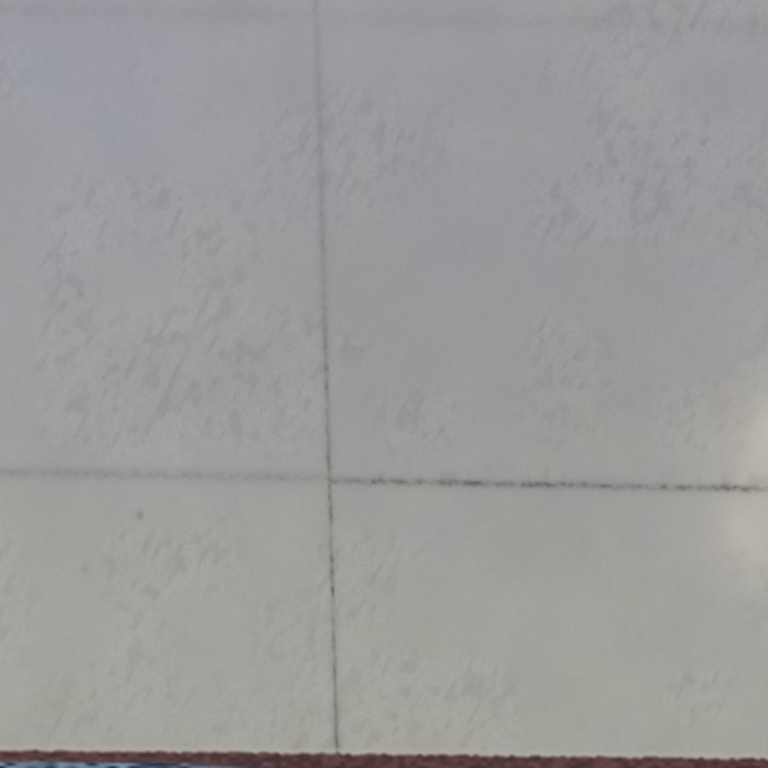
A Shadertoy shader for this texture:

```glsl
#define TILE_PITCH vec2(0.64, 0.602)
#define TILE_ORIGIN vec2(0.4395, 0.3855)
#define JOINT_LEAN vec2(0.028, 0.020)
#define JOINT_WIDTH 0.0032
#define MOTTLE 0.018
#define GRAIN 0.026
#define COOL_GREY vec3(0.614, 0.611, 0.628)
#define WARM_GREY vec3(0.634, 0.636, 0.612)
#define JOINT_COLOR vec3(0.38, 0.375, 0.37)
#define GLOW_COLOR vec3(0.77, 0.74, 0.69)
#define EDGE_BROWN vec3(0.33, 0.23, 0.23)

float hash(vec2 p) {
    vec3 q = fract(vec3(p.xyx) * 0.1031);
    q += dot(q, q.yzx + 33.33);
    return fract((q.x + q.y) * q.z);
}

float noise(vec2 p) {
    vec2 cell = floor(p), f = fract(p);
    f = f * f * (3.0 - 2.0 * f);
    return mix(mix(hash(cell), hash(cell + vec2(1, 0)), f.x),
               mix(hash(cell + vec2(0, 1)), hash(cell + vec2(1, 1)), f.x), f.y);
}

float fbm(vec2 p) {
    float sum = 0.0, amplitude = 0.5;
    for (int i = 0; i < 4; i++) {
        sum += amplitude * noise(p);
        p = p * 2.03 + 17.0;
        amplitude *= 0.5;
    }
    return sum;
}

float spot(vec2 p, vec2 center, vec2 radius) {
    vec2 d = (p - center) / radius;
    return exp(-dot(d, d));
}

float line(float d, float width) {
    return exp(-d * d / (width * width));
}

// Broad light, soft stains, patchy slanted scuffs and fine grain of the wall
vec3 wallColor(vec2 uv) {
    vec3 color = mix(WARM_GREY, COOL_GREY, smoothstep(0.05, 0.85, uv.y));
    color -= 0.024 * spot(uv, vec2(0.68, 0.58), vec2(0.40, 0.30));
    color += vec3(-0.006, 0.0, 0.020) * spot(uv, vec2(0.1, 0.92), vec2(0.16));
    color += MOTTLE * 1.8 * (fbm(uv * vec2(13.0, 10.0)) - 0.47);
    float patches = smoothstep(0.35, 0.75, noise(uv * 11.0 + 31.0));
    vec2 slanted = vec2(uv.x - 0.5 * uv.y, uv.y + 0.4 * uv.x);
    color -= MOTTLE * 1.6 * patches * (smoothstep(0.45, 0.95, noise(slanted * vec2(110.0, 55.0))) - 0.2);
    color += 0.011 * (vec3(noise(uv * 21.0), noise(uv * 19.0 + 40.0), noise(uv * 17.0 + 80.0)) - 0.5);
    float grain = noise(uv * vec2(330.0, 250.0)) + 0.5 * noise(uv * vec2(170.0, 120.0)) - 0.75;
    return color + GRAIN * mix(0.45, 0.85, patches) * grain;
}

// Sparse smudges, one candidate per cell, mostly left of the upright joint
float flecks(vec2 uv) {
    vec2 p = uv * 14.0, cell = floor(p);
    vec2 center = 0.3 + 0.4 * vec2(hash(cell + 3.0), hash(cell + 9.0));
    float present = step(0.90, hash(cell + 21.0)) * spot(uv, vec2(0.25, 0.45), vec2(0.28, 0.25));
    return present * spot(fract(p), center, vec2(0.07, 0.09)) * (0.6 + 0.8 * noise(uv * 160.0));
}

// Joints of the leaning tile grid, blurred and broken by wear
float joints(vec2 uv) {
    vec2 skewed = uv + JOINT_LEAN * uv.yx - TILE_ORIGIN;
    float right = smoothstep(-0.002, 0.002, skewed.x);
    skewed.y += 0.0025 * right;
    skewed += 0.0012 * (vec2(noise(uv.yy * 40.0), noise(uv.xx * 50.0)) - 0.5);
    vec2 index = floor(skewed / TILE_PITCH + 0.5);
    vec2 d = skewed - index * TILE_PITCH;
    float grit = smoothstep(0.2, 0.8, noise(uv * 125.0));
    float wear = smoothstep(0.2, 0.8, noise(uv * 30.0 + 7.0));
    float fray = 0.65 + 0.7 * noise(uv * 210.0);

    float lower = 1.0 - smoothstep(0.2, 0.9, uv.y);
    float upright = line(d.x, JOINT_WIDTH * mix(1.3, 0.85, lower));
    upright *= mix(0.08, 0.46, lower) * (0.3 + 0.45 * grit + 0.45 * wear);
    upright += 0.10 * line(d.x, JOINT_WIDTH * 2.2);

    float faded = step(0.5, index.y);
    float strength = mix(mix(0.12, 0.46, right), 0.03, faded);
    float width = JOINT_WIDTH * mix(mix(1.6, 1.35, right), 2.6, faded);
    float level = line(d.y, width) * strength * (0.25 + 0.65 * grit + 0.35 * wear);
    level += 0.12 * line(d.y, width * 2.1) * (1.0 - 0.6 * faded);
    // Dirt drawn upwards from the right joint
    float smear = smoothstep(0.5, 0.9, noise(uv * vec2(90.0, 45.0)));
    level += 0.10 * right * (1.0 - faded) * smear * line(d.y - 0.012, 0.014);
    return clamp(max(upright, level) * fray, 0.0, 1.0);
}

// Pale lip, brown rail and bluish glints along the bottom
vec3 addBottomEdge(vec3 color, vec2 uv, float aa) {
    float ragged = 0.003 * (noise(vec2(uv.x * 150.0, 2.0)) - 0.5);
    float h = uv.y - (0.0235 - 0.0115 * uv.x) + ragged;
    color = mix(color, vec3(0.71, 0.67, 0.62), 0.55 * line(h - 0.004, 0.003));
    vec3 rail = EDGE_BROWN * (0.8 + 0.4 * noise(uv * vec2(130.0, 180.0)));
    vec3 glint = mix(vec3(0.12, 0.17, 0.27), vec3(0.50, 0.60, 0.68), noise(uv * vec2(75.0, 190.0)));
    float below = 1.0 - smoothstep(-0.018, -0.011, h);
    rail = mix(rail, glint, below * (1.0 - smoothstep(0.15, 0.42, uv.x)));
    return mix(rail, color, smoothstep(-0.003 - aa, 0.002 + aa, h));
}

void mainImage(out vec4 fragColor, in vec2 fragCoord) {
    vec2 uv = fragCoord / iResolution.xy;
    // Reflected light at the right border
    float glow = 0.50 * spot(uv, vec2(1.01, 0.42), vec2(0.055, 0.055))
               + 0.45 * spot(uv, vec2(0.985, 0.30), vec2(0.05, 0.055))
               + 0.32 * spot(uv, vec2(1.02, 0.38), vec2(0.13, 0.19));
    vec3 color = mix(wallColor(uv), GLOW_COLOR, min(glow, 0.85) * (0.6 + 0.8 * fbm(uv * 22.0)));
    color = mix(color, JOINT_COLOR, max(joints(uv), 0.4 * flecks(uv)));
    fragColor = vec4(addBottomEdge(color, uv, 0.7 / iResolution.y), 1.0);
}
```
